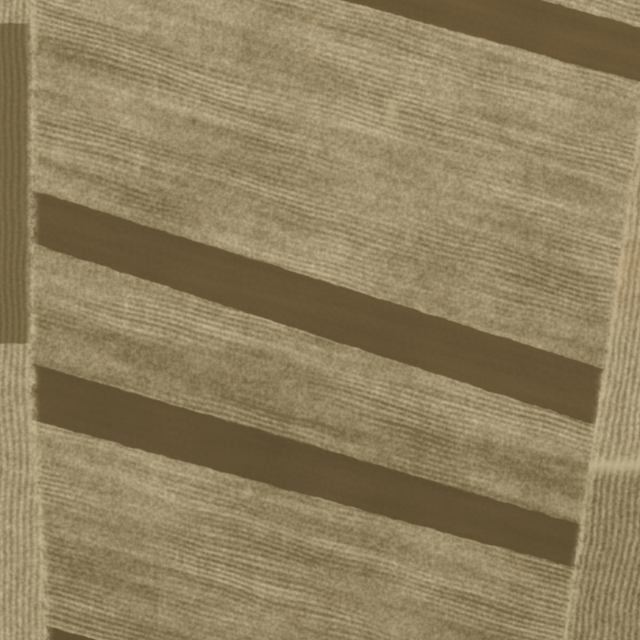
Give the GLSL for this texture, as a Shadertoy shader.

```glsl
// Aerial farmland: pale furrowed ground crossed by slanting dark ploughed bands,
// with side plots and worn pale tracks left and right. Straight edges are line
// formulas; furrows are sines, and wear is gradient noise stretched along the rows.

const vec3 SOIL   = vec3(0.46, 0.40, 0.27);
const vec3 STRAW  = vec3(0.75, 0.69, 0.56);
const vec3 PLOUGH = vec3(0.395, 0.328, 0.212);
const vec3 FALLOW = vec3(0.455, 0.395, 0.265);
const vec3 CHALK  = vec3(0.76, 0.70, 0.56);
const vec3 RUST   = vec3(0.70, 0.54, 0.34);

const float ROW_SLOPE = 0.29;     // fall of the rows per unit of width
const float ROWS = 112.0;         // furrows per canvas height
const float SIDE_ROWS = 95.0;     // furrows per width in the side plots
const float EDGE = 0.0022;        // softness of plot borders
const float WOBBLE = 0.0022;      // unevenness of plot borders
const float ROAD_Y = 0.272;       // lane splitting the right plots
const float TAU = 6.2831853;

// Ploughed bands: upper height, upper slope, lower height, lower slope
const int BAND_COUNT = 4;
const vec4 BANDS[BAND_COUNT] = vec4[](
    vec4(1.229, 0.271, 1.146, 0.274),
    vec4(0.719, 0.313, 0.636, 0.323),
    vec4(0.447, 0.294, 0.357, 0.272),
    vec4(0.041, 0.270, -0.050, 0.270));

vec2 gradient(vec2 cell) {
    vec3 p = fract(cell.xyx * vec3(0.1031, 0.1030, 0.0973));
    p += dot(p, p.yzx + 33.33);
    float angle = TAU * fract((p.x + p.y) * p.z);
    return vec2(cos(angle), sin(angle));
}

// Gradient noise, about -0.7 to 0.7
float noise(vec2 p) {
    vec2 i = floor(p), f = fract(p);
    vec2 w = f * f * f * (f * (f * 6.0 - 15.0) + 10.0);
    vec2 r = vec2(1.0, 0.0);
    float low  = mix(dot(gradient(i), f), dot(gradient(i + r), f - r), w.x);
    float high = mix(dot(gradient(i + r.yx), f - r.yx), dot(gradient(i + 1.0), f - 1.0), w.x);
    return mix(low, high, w.y);
}

float fbm(vec2 p) {
    float sum = 0.0, gain = 1.0;
    for (int k = 0; k < 3; k++) {
        sum += gain * noise(p);
        p = p * 2.03 + 17.3;
        gain *= 0.6;
    }
    return sum;
}

// Antialiased step: 1 where d is positive
float inside(float d) {
    float soft = max(EDGE, 0.75 / iResolution.y);
    return smoothstep(-soft, soft, d);
}

float ridge(float d, float width) { return exp(-d * d / (width * width)); }

void mainImage(out vec4 fragColor, in vec2 fragCoord) {
    vec2 uv = fragCoord / iResolution.xy;
    float row = uv.y + ROW_SLOPE * uv.x;
    vec2 along = vec2(uv.x, row);
    float wobble = WOBBLE * fbm(uv * 35.0);

    // Shared wear
    float patches = fbm(uv * 6.0 + 3.0);
    float mottle = fbm(uv * 48.0);
    float grain = noise(uv * 150.0) + 0.7 * noise(uv * 230.0 + 9.0);

    // Main field: streaks, furrows that fade in and out, broad light and shade
    float streak = noise(along * vec2(3.0, 42.0)) + 0.7 * noise(along * vec2(7.0, 95.0) + 5.0);
    float furrowFade = smoothstep(-0.35, 0.45, noise(along * vec2(4.0, 13.0) + 8.0));
    float furrow = sin(TAU * (ROWS * row + 0.9 * noise(along * vec2(9.0, 14.0))));
    float tone = 0.46 + 0.20 * patches + 0.30 * streak + 0.20 * mottle + 0.26 * grain;
    tone += 0.20 * furrow * furrowFade;
    tone += 0.12 * smoothstep(0.75, 1.05, row);
    tone -= 0.16 * inside(row - 0.40) * smoothstep(0.56, 0.51, row);
    tone += 0.12 * ridge(row - 0.59, 0.035) - 0.10 * smoothstep(0.36, 0.15, row);
    vec3 color = mix(SOIL, STRAW, clamp(tone, 0.0, 1.1));

    // Rust flecks and pale scuffs
    float fleck = smoothstep(0.38, 0.6, noise(uv * 55.0 + 31.0)) * smoothstep(0.1, 0.45, noise(uv * 7.0 + 12.0));
    color = mix(color, RUST, 0.45 * fleck);
    float scuff = smoothstep(0.42, 0.62, noise(uv * vec2(40.0, 28.0) + 71.0));
    scuff = max(0.5 * scuff, ridge(length((uv - vec2(0.612, 0.828)) * vec2(1.4, 0.8)), 0.013));
    color = mix(color, CHALK, 0.65 * scuff);

    // Ploughed bands, smoother and nearly even in tone
    float wear = 1.0 + 0.045 * patches + 0.05 * streak + 0.035 * grain;
    for (int k = 0; k < BAND_COUNT; k++) {
        vec4 b = BANDS[k];
        float top = b.x - b.y * uv.x, bottom = b.z - b.w * uv.x;
        float mask = inside(top - uv.y + wobble) * inside(uv.y - bottom + wobble);
        color = mix(color, PLOUGH * wear * (1.03 - 0.035 * float(k)), mask);
    }

    // Left plots: fallow ground between two pale ends
    float leftGap = 0.049 + 0.022 * smoothstep(0.42, 0.0, uv.y) - uv.x + wobble;
    float sideFurrow = sin(TAU * (SIDE_ROWS * uv.x + 0.8 * noise(uv * vec2(8.0, 9.0))));
    float sideTone = 0.52 + 0.22 * mottle + 0.25 * grain + 0.16 * sideFurrow;
    vec3 leftPlot = mix(SOIL, STRAW, sideTone + 0.08);
    float fallow = inside(uv.y - 0.463 + wobble) * inside(0.964 - uv.y + wobble);
    leftPlot = mix(leftPlot, FALLOW * (1.0 + 0.06 * sideFurrow + 0.07 * grain), fallow);
    color = mix(color, leftPlot, inside(leftGap));

    // Right plots: pale above the lane, darker and grooved below
    float rightGap = uv.x - (0.880 + 0.148 * uv.y) + wobble;
    float groove = sin(TAU * (SIDE_ROWS * rightGap + 0.8 * noise(uv * 9.0)));
    float upper = inside(uv.y - ROAD_Y);
    float rightTone = mix(0.34, 0.62, upper) + 0.2 * mottle + 0.24 * grain + 0.20 * groove;
    vec3 rightPlot = mix(SOIL, STRAW, rightTone);
    rightPlot = mix(rightPlot, RUST, 0.22 * upper * smoothstep(-0.1, 0.5, patches));
    rightPlot = mix(rightPlot, CHALK, 0.8 * ridge(uv.y - ROAD_Y + wobble, 0.011));
    color = mix(color, rightPlot, inside(rightGap));

    // Worn tracks along both field borders
    float worn = clamp(0.62 + 0.5 * mottle + 0.3 * grain, 0.0, 1.0);
    float track = max(ridge(leftGap + 0.001, 0.007), 0.85 * ridge(rightGap - 0.004, 0.007));
    color = mix(color, CHALK, worn * track);

    fragColor = vec4(clamp(color, 0.0, 1.0), 1.0);
}
```
